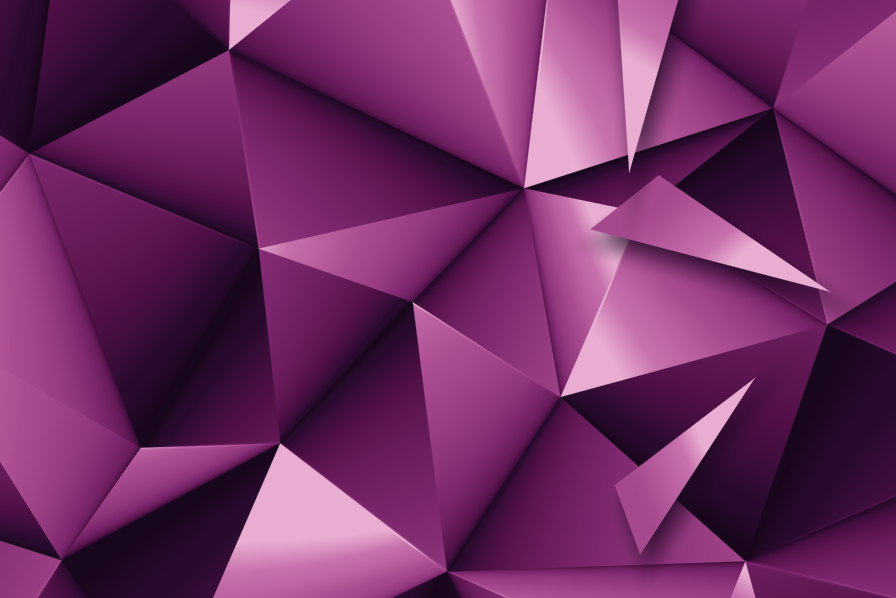
Give the GLSL for this background, as a Shadertoy shader.

```glsl
// Folded magenta paper: angular facets with soft shading, creases and a few raised pale shards.
#define DENSITY 2.85     // facet cells per canvas height
#define TILT 0.50        // rotation of the facet lattice, radians
#define JITTER 0.33      // vertex displacement, in cells
#define SEED 17.0        // arrangement of the folds
#define FOLD_LIGHT 0.26  // brightening away from the fold
#define FOLD_SHADOW 0.30 // darkening beside the fold
#define SWEEP 0.16       // shading along the fold
#define CREASE 0.014     // width of creases and lit rims, in cells
#define SHARDS 3         // raised sheets
#define DROP 0.035       // softness of the shard shadows

const vec3 PAPER[6] = vec3[6](
    vec3(0.16, 0.04, 0.18), vec3(0.31, 0.06, 0.27), vec3(0.49, 0.15, 0.43),
    vec3(0.67, 0.30, 0.57), vec3(0.78, 0.44, 0.67), vec3(0.91, 0.68, 0.82));
const float STOPS[6] = float[6](0.10, 0.27, 0.52, 0.79, 0.92, 0.98);

vec2 hash2(vec2 cell) {
    vec3 q = fract((cell.xyx + SEED) * vec3(0.1031, 0.1030, 0.0973));
    q += dot(q, q.yzx + 33.33);
    return fract((q.xx + q.yz) * q.zy);
}

// Maps a tone from shadow (0) to highlight (1) onto the paper colours.
vec3 paperColor(float tone) {
    vec3 color = PAPER[0] * mix(0.6, 1.0, smoothstep(-0.15, 0.1, tone));
    for (int i = 1; i < 6; i++) {
        float t = clamp((tone - STOPS[i - 1]) / (STOPS[i] - STOPS[i - 1]), 0.0, 1.0);
        color = mix(color, PAPER[i], t);
    }
    return color;
}

// Distance to the line a-b, positive on its left.
float edgeDistance(vec2 p, vec2 a, vec2 b) {
    vec2 e = normalize(b - a), r = p - a;
    return e.x * r.y - e.y * r.x;
}

vec3 triangleEdges(vec2 p, vec2 a, vec2 b, vec2 c) {
    return vec3(edgeDistance(p, a, b), edgeDistance(p, b, c), edgeDistance(p, c, a));
}

float minOf(vec3 v) { return min(v.x, min(v.y, v.z)); }

vec2 latticeVertex(vec2 cell) {
    return cell + JITTER * (2.0 * hash2(cell) - 1.0);
}

// One facet: colour weighted by coverage, with the coverage in alpha.
vec4 facet(vec2 p, vec2 a, vec2 b, vec2 c, vec2 cell, float index, float pixel) {
    vec2 rnd = hash2(cell * 3.0 + 41.0 + 11.0 * index);
    // Turn the triangle so that its shaded fold is the edge a-b.
    if (rnd.x < 0.33) { vec2 t = a; a = b; b = c; c = t; }
    else if (rnd.x < 0.66) { vec2 t = c; c = b; b = a; a = t; }

    vec3 edges = triangleEdges(p, a, b, c);
    float coverage = clamp(minOf(edges) / pixel + 0.5, 0.0, 1.0);
    if (coverage <= 0.0) return vec4(0.0);

    // Golden-ratio steps spread the facet tones evenly.
    float spread = fract(0.618 * (2.0 * cell.x + 7.0 * cell.y + index) + 0.15 * rnd.y);
    float height = max(edges.x, 0.0) / edgeDistance(c, a, b);
    float along = dot(p - 0.5 * (a + b), normalize(b - a));

    float tone = 0.12 + 0.82 * spread;
    tone += FOLD_LIGHT * (height - 0.33) - FOLD_SHADOW * exp(-6.0 * height);
    tone += SWEEP * along * (rnd.y < 0.5 ? -1.0 : 1.0);
    tone -= 0.18 * exp(-max(edges.x, 0.0) / CREASE);
    tone += 0.10 * step(0.5, rnd.y) * (1.0 - smoothstep(0.0, CREASE, edges.y));
    return vec4(paperColor(tone), 1.0) * coverage;
}

// Splits each jittered cell along its shorter diagonal.
vec3 foldedPaper(vec2 p, float pixel) {
    vec4 sum = vec4(0.0);
    vec2 home = floor(p);
    for (int y = -1; y <= 1; y++)
    for (int x = -1; x <= 1; x++) {
        vec2 cell = home + vec2(x, y);
        vec2 a = latticeVertex(cell);
        vec2 b = latticeVertex(cell + vec2(1, 0));
        vec2 c = latticeVertex(cell + vec2(1, 1));
        vec2 d = latticeVertex(cell + vec2(0, 1));
        if (distance(a, c) > distance(b, d)) { vec2 t = a; a = b; b = c; c = d; d = t; }
        sum += facet(p, a, b, c, cell, 0.0, pixel);
        sum += facet(p, a, c, d, cell, 1.0, pixel);
    }
    return sum.rgb / max(sum.a, 0.001);
}

// Lays one narrow pale sheet and its soft shadow over the paper.
vec3 addShard(vec3 color, vec2 p, float i, float pixel) {
    vec2 center = vec2(1.15 + 0.08 * sin(2.4 * i), 0.24 + 0.35 * i);
    float angle = 0.85 - 1.25 * i;
    vec2 dir = vec2(cos(angle), sin(angle)), side = vec2(-dir.y, dir.x);
    float size = 0.17 + 0.03 * i;
    vec2 tip = center + dir * size;
    vec2 left = center + (-0.70 * dir + 0.34 * side) * size;
    vec2 right = center - (1.05 * dir + 0.30 * side) * size;

    vec2 shadowPoint = p + vec2(-0.012, 0.022);
    vec3 shade = smoothstep(-DROP, DROP, triangleEdges(shadowPoint, tip, left, right));
    color = mix(color, PAPER[0] * 0.7, 0.8 * shade.x * shade.y * shade.z);

    float tone = 0.93 + 0.25 * dot(p - center, dir - 0.5 * side) / size;
    float coverage = clamp(minOf(triangleEdges(p, tip, left, right)) / pixel + 0.5, 0.0, 1.0);
    return mix(color, paperColor(clamp(tone, 0.76, 1.0)), coverage);
}

void mainImage(out vec4 fragColor, in vec2 fragCoord) {
    vec2 p = fragCoord / iResolution.y;
    float pixel = 1.2 / iResolution.y;
    mat2 turn = mat2(cos(TILT), sin(TILT), -sin(TILT), cos(TILT));
    vec3 color = foldedPaper(turn * p * DENSITY, pixel * DENSITY);
    for (int i = 0; i < SHARDS; i++) color = addShard(color, p, float(i), pixel);
    fragColor = vec4(color, 1.0);
}
```
